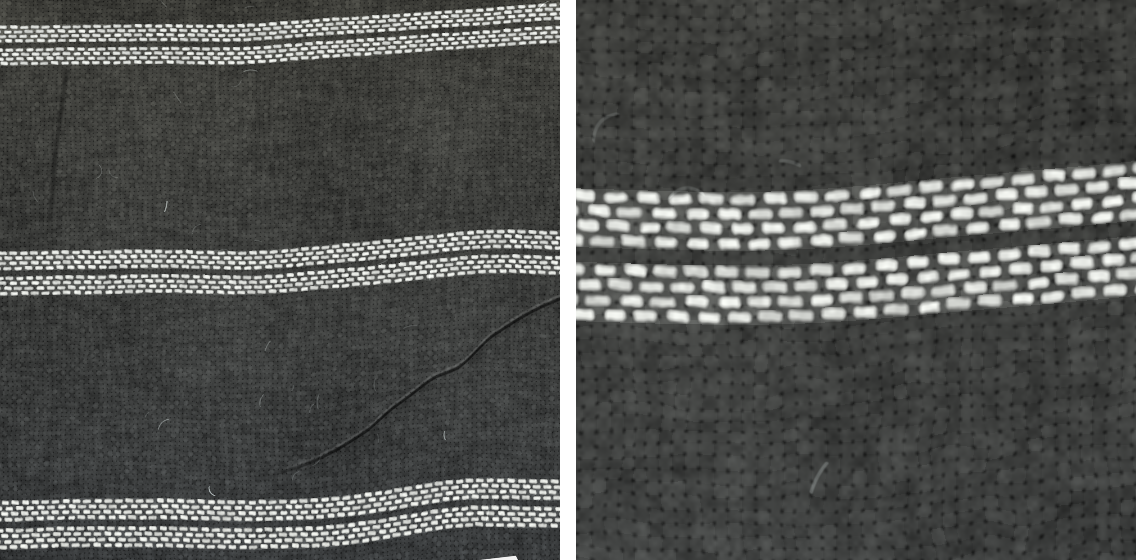
Left: the whole. Right: its middle third, enlarged.
Reproduce this texture procedurally as a three.js fragment shader.

```glsl
// Dark plain-weave cloth crossed by three pairs of pale dashed bands.
// A bent row coordinate places the pairs; each band is four staggered rows of
// rounded stitches. Noise, lint and creases wear the cloth.
varying vec2 vUv;

float hash(vec2 p) {
  return fract(sin(dot(p, vec2(127.1, 311.7))) * 43758.5);
}

float noise(vec2 p) {
  vec2 i = floor(p), f = fract(p);
  f = f * f * (3.0 - 2.0 * f);
  return mix(mix(hash(i), hash(i + vec2(1.0, 0.0)), f.x),
             mix(hash(i + vec2(0.0, 1.0)), hash(i + 1.0), f.x), f.y);
}

float roundedBox(vec2 p, vec2 halfSize, float radius) {
  vec2 q = abs(p) - halfSize + radius;
  return length(max(q, 0.0)) + min(max(q.x, q.y), 0.0) - radius;
}

// Pair number, counted downwards: 0, 1 and 2 at the middle of each pair
float pairCoord(vec2 p) {
  float down = 1.0 - p.y;
  float rise = 0.037 * smoothstep(mix(0.34, 0.55, down), mix(1.05, 0.84, down), p.x);
  float ripple = 0.007 * (noise(vec2(p.x * 7.0, down * 3.0)) - 0.5);
  float y = down + rise + ripple;
  return 2.451 * (y - 0.078) - 0.261 * (y - 0.078) * (y - 0.486);
}

// Dark cloth: checkered threads, small holes and uneven yarn
vec3 darkCloth(vec2 p, float pair) {
  vec2 w = vec2(p.x * 124.0, pair * 56.0);
  w += 0.7 * vec2(noise(p * 45.0), noise(p * 45.0 + 19.0));
  vec2 cell = floor(w), edge = abs(fract(w) - 0.5);
  float over = mod(cell.x + cell.y, 2.0) - 0.5;
  float hole = smoothstep(0.22, 0.5, edge.x) * smoothstep(0.2, 0.5, edge.y);
  float shade = 1.0 + 0.13 * over * (1.0 - 2.0 * max(edge.x, edge.y));
  shade += 0.22 * (hash(cell) - 0.5) * (1.0 - 1.6 * edge.x * edge.y);
  shade += 0.2 * (noise(vec2(p.x * 150.0, p.y * 30.0)) - 0.5);
  shade += 0.2 * (noise(vec2(p.x * 30.0, p.y * 150.0)) - 0.5);
  shade += 0.22 * (noise(p * 300.0) - 0.5) + 0.18 * (noise(p * 5.0) - 0.5);
  shade -= 0.42 * hole;
  return mix(vec3(0.235, 0.245, 0.25), vec3(0.25, 0.25, 0.23), p.y) * shade;
}

// Pale stitches: rows -4..-1 and 1..4 around each pair
vec3 addStitches(vec3 color, vec2 p, float pair) {
  float v = pair * 48.0 + 0.5;
  float row = floor(v);
  float fromPair = abs(row - 48.0 * floor(pair + 0.5));
  float inBand = step(0.5, fromPair) * step(fromPair, 4.5);

  float u = p.x * 54.0 + 0.5 * mod(row, 2.0) + 0.3 * noise(vec2(p.x * 9.0, row));
  vec2 id = vec2(floor(u), row);
  float h = hash(id), k = hash(id + 7.3);
  vec2 q = (vec2(fract(u), fract(v)) - 0.5) * vec2(0.0185, 0.0088);
  q += vec2(0.0016 * (h - 0.5), 0.0013 * (k - 0.5) - q.x * 0.16 * (k - 0.3));
  q += 0.0009 * (noise(p * 260.0) - 0.5);
  float d = roundedBox(q, vec2(0.0066 + 0.0014 * h, 0.0034 + 0.0005 * k), 0.0031);

  float cover = 1.0 - smoothstep(-0.0011, 0.0009, d);
  float core = 1.0 - smoothstep(-0.0028, 0.0, d);
  float light = mix(0.68, 0.95, core) - 0.13 * h * h + 0.1 * (noise(p * 280.0) - 0.5);
  color = mix(color, color * 1.2 + 0.02, inBand);
  return mix(color, light * vec3(0.99, 1.0, 0.98), inBand * cover);
}

// Loose fibres, most faint and a few bright
float lint(vec2 p) {
  float sum = 0.0;
  for (int i = 0; i < 36; i++) {
    vec2 s = vec2(float(i), 3.7);
    float a = 6.283 * hash(s + 11.0), size = 0.004 + 0.009 * hash(s + 23.0);
    vec2 q = p - vec2(hash(s), hash(s + 5.0));
    q = vec2(cos(a) * q.x + sin(a) * q.y, cos(a) * q.y - sin(a) * q.x);
    q.y += (hash(s + 31.0) - 0.5) * q.x * q.x * 90.0;
    float d = length(vec2(max(abs(q.x) - size, 0.0), q.y));
    sum += (0.1 + 0.45 * pow(hash(s + 41.0), 7.0)) * (1.0 - smoothstep(0.0003, 0.0018, d));
  }
  return sum;
}

void main() {
  vec2 p = vUv;
  float pair = pairCoord(p);
  vec3 color = addStitches(darkCloth(p, pair), p, pair);
  color += lint(p) * vec3(0.95, 1.0, 1.0);

  // Diagonal crease: dark line under a thin lit ridge
  float fold = p.y - 0.155 - 0.325 * smoothstep(0.45, 1.1, p.x);
  fold -= 0.018 * (noise(vec2(p.x * 17.0, 2.0)) - 0.5);
  float reach = smoothstep(0.44, 0.62, p.x);
  color *= 1.0 - 0.55 * reach * (1.0 - smoothstep(0.001, 0.0045, abs(fold)));
  color += 0.09 * reach * (1.0 - smoothstep(0.0, 0.004, abs(fold - 0.006)));
  color *= 1.0 - 0.14 * reach * step(fold, 0.0) * exp(fold * 50.0);

  // Soft upright crease near the left edge
  float upright = p.x - 0.085 - 0.11 * (p.y - 0.6) - 0.006 * noise(vec2(p.y * 14.0, 4.0));
  float span = smoothstep(0.57, 0.66, p.y) * (1.0 - smoothstep(0.85, 0.89, p.y));
  color *= 1.0 - 0.3 * span * (1.0 - smoothstep(0.001, 0.007, abs(upright)));

  // Pale sliver at the lower edge
  float sliver = max(p.y - 0.115 * (p.x - 0.855), (p.x - 0.925) + 0.5 * p.y);
  color = mix(color, vec3(0.95), 1.0 - smoothstep(-0.001, 0.001, sliver));

  gl_FragColor = vec4(clamp(color, 0.0, 1.0), 1.0);
}
```
